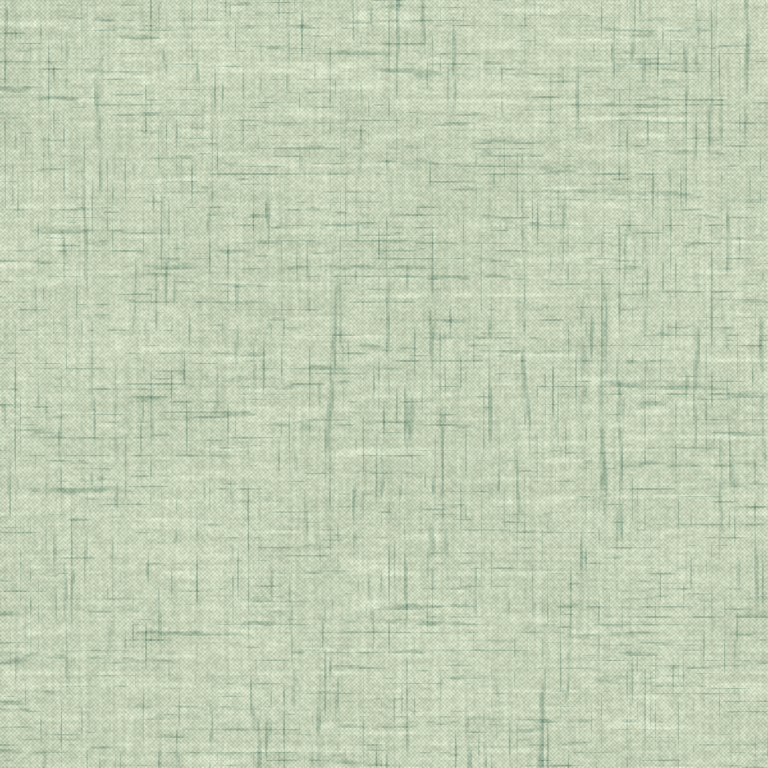
Write a Shadertoy shader that draws this texture.

```glsl
// Sage green linen: a fine plain weave crossed by broken, darker threads.
// Each thread carries its own 1D noise along its length, blended with its
// neighbour; thresholds on that noise give dark streaks and pale slubs.

float hash(vec2 p) {
    return fract(sin(dot(p, vec2(127.1, 311.7))) * 43758.5453);
}

float valueNoise(vec2 p) {
    vec2 cell = floor(p), f = fract(p);
    f = f * f * (3.0 - 2.0 * f);
    return mix(mix(hash(cell), hash(cell + vec2(1, 0)), f.x),
               mix(hash(cell + vec2(0, 1)), hash(cell + vec2(1, 1)), f.x), f.y);
}

// Noise along one thread, shifted so that thread ends never line up
float threadNoise(float id, float along, float seed) {
    float s = along + 40.0 * hash(vec2(id, seed));
    float cell = floor(s);
    return mix(hash(vec2(cell, id + seed)), hash(vec2(cell + 1.0, id + seed)),
               smoothstep(0.0, 1.0, s - cell));
}

// Long runs with finer breaks; x counts threads, y runs along them
float strand(vec2 p, float seed) {
    float id = floor(p.x);
    float here = 0.68 * threadNoise(id, p.y, seed)
               + 0.32 * threadNoise(id, p.y * 5.0, seed + 17.0);
    float next = 0.68 * threadNoise(id + 1.0, p.y, seed)
               + 0.32 * threadNoise(id + 1.0, p.y * 5.0, seed + 17.0);
    return mix(here, next, smoothstep(0.0, 1.0, p.x - id));
}

void mainImage(out vec4 fragColor, in vec2 fragCoord) {
    vec2 uv = fragCoord / iResolution.y;

    // Over-under checks of the weave, faded where too fine to resolve
    float weaveCount = 190.0;
    vec2 wobble = 0.12 * vec2(valueNoise(uv * 60.0), valueNoise(uv * 60.0 + 31.0));
    vec2 wave = sin(6.2832 * (uv * weaveCount + wobble));
    float weave = wave.x * wave.y;
    weave *= 1.0 - smoothstep(0.4, 0.6, weaveCount / iResolution.y);

    // Uneven yarn, fibre grain and broad clouding
    float warp = strand(vec2(uv.x * 290.0, uv.y * 9.0), 3.0);
    float weft = strand(vec2(uv.y * 290.0, uv.x * 13.0), 71.0);
    float grain = valueNoise(uv * 330.0) - 0.5;
    float cloud = valueNoise(uv * vec2(7.0, 11.0)) - 0.5;

    float tone = 0.055 * weave + 0.085 * grain + 0.025 * cloud;
    tone += 0.07 * (warp - 0.5) + 0.07 * (weft - 0.5);

    // Pale slubs, mostly along the weft
    float slub = strand(vec2(uv.y * 130.0, uv.x * 9.0), 137.0);
    tone += 0.055 * smoothstep(0.6, 0.9, slub);

    // Dark dyed threads, denser in some patches
    float patchiness = 0.06 * (valueNoise(uv * 6.0 + 9.0) - 0.5);
    float warpDye = strand(vec2(uv.x * 300.0, uv.y * 10.0), 211.0) + patchiness;
    float weftDye = strand(vec2(uv.y * 300.0, uv.x * 14.0), 307.0) - patchiness;
    float dye = smoothstep(0.62, 0.92, warpDye) + smoothstep(0.62, 0.92, weftDye);

    vec3 sage = vec3(0.777, 0.823, 0.722);
    vec3 color = sage + tone * vec3(1.04, 0.97, 1.0);
    color -= dye * vec3(0.16, 0.125, 0.115);

    fragColor = vec4(clamp(color, 0.0, 1.0), 1.0);
}
```
